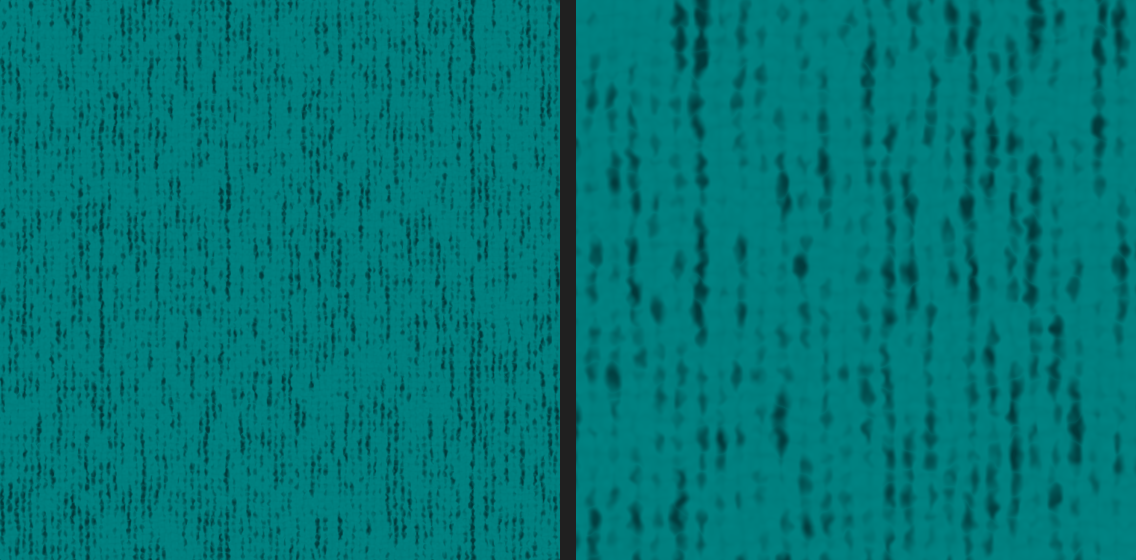
Left, the full canvas; right, a detail of the centre.
Reproduce this texture procedurally as a WebGL 1 fragment shader.

```glsl
precision highp float;

uniform vec2 u_resolution;

const vec2 WEAVE = vec2(80.0, 80.0); // columns and rows of gaps

float hash(vec2 p) {
  vec3 q = fract(p.xyx * 0.1031);
  q += dot(q, q.yzx + 33.33);
  return fract((q.x + q.y) * q.z);
}

// Value noise that wraps after a whole number of cells
float noise(vec2 p, vec2 period) {
  vec2 cell = floor(p);
  vec2 f = fract(p);
  f = f * f * (3.0 - 2.0 * f);
  vec2 a = mod(cell, period);
  vec2 b = mod(cell + 1.0, period);
  return mix(mix(hash(a), hash(vec2(b.x, a.y)), f.x),
             mix(hash(vec2(a.x, b.y)), hash(b), f.x), f.y);
}

float tiledNoise(vec2 uv, vec2 repeats) {
  return noise(uv * repeats, repeats);
}

// How far the threads part at one crossing
float gapStrength(vec2 id) {
  float run = noise(vec2(id.x, id.y / 4.0), vec2(WEAVE.x, 20.0));
  float patchy = tiledNoise(id / WEAVE, vec2(16.0, 14.0));
  float streak = smoothstep(0.3, 0.6, noise(vec2(id.x, id.y / 16.0), vec2(WEAVE.x, 5.0)));
  streak *= step(0.94, hash(vec2(id.x, 311.0)));
  float openness = 0.47 * run + 0.4 * hash(id + 200.0) + 0.13 * patchy;
  return smoothstep(0.28, 0.92, openness + 0.3 * streak);
}

// Cellular field of soft upright gaps that merge into broken streaks
float gaps(vec2 p) {
  float depth = 0.0;
  for (int j = -1; j <= 1; j++) {
    for (int i = -1; i <= 1; i++) {
      vec2 cell = floor(p) + vec2(float(i), float(j));
      vec2 id = mod(cell, WEAVE);
      vec2 jitter = vec2(hash(id + 400.0), hash(id + 600.0)) - 0.5;
      float strength = gapStrength(id);
      vec2 radius = mix(vec2(0.25, 0.32), vec2(0.37, 0.88), strength);
      float d = length((p - cell - 0.5 - vec2(0.2, 0.28) * jitter) / radius);
      depth = max(depth, strength * (1.0 - smoothstep(0.1, 1.3, d)));
    }
  }
  return depth;
}

void main() {
  vec2 uv = gl_FragCoord.xy / u_resolution;

  // Nearly straight threads with frayed edges
  vec2 p = uv * WEAVE;
  p.x += 0.4 * (tiledNoise(uv, vec2(32.0, 20.0)) - 0.5);
  p.y += 0.7 * (tiledNoise(uv.yx, vec2(22.0, 36.0)) - 0.5);
  p.x += 0.32 * (tiledNoise(uv, vec2(190.0, 170.0)) - 0.5);
  p.y += 0.4 * (tiledNoise(uv.yx, vec2(180.0, 200.0)) - 0.5);

  // Faint grooves between threads and fine fibre fuzz
  vec2 groove = pow(0.5 - 0.5 * cos(6.2831853 * p), vec2(4.0));
  float fuzz = tiledNoise(uv, vec2(256.0, 240.0)) - 0.5;

  float depth = gaps(p) + 0.03 * groove.x + 0.03 * groove.y;
  vec3 cloth = vec3(0.0, 0.507, 0.504);
  vec3 shadow = vec3(0.0, 0.23, 0.235);
  vec3 color = mix(cloth, shadow, clamp(depth, 0.0, 1.0));
  color *= 1.0 + 0.04 * fuzz;
  gl_FragColor = vec4(color, 1.0);
}
```
